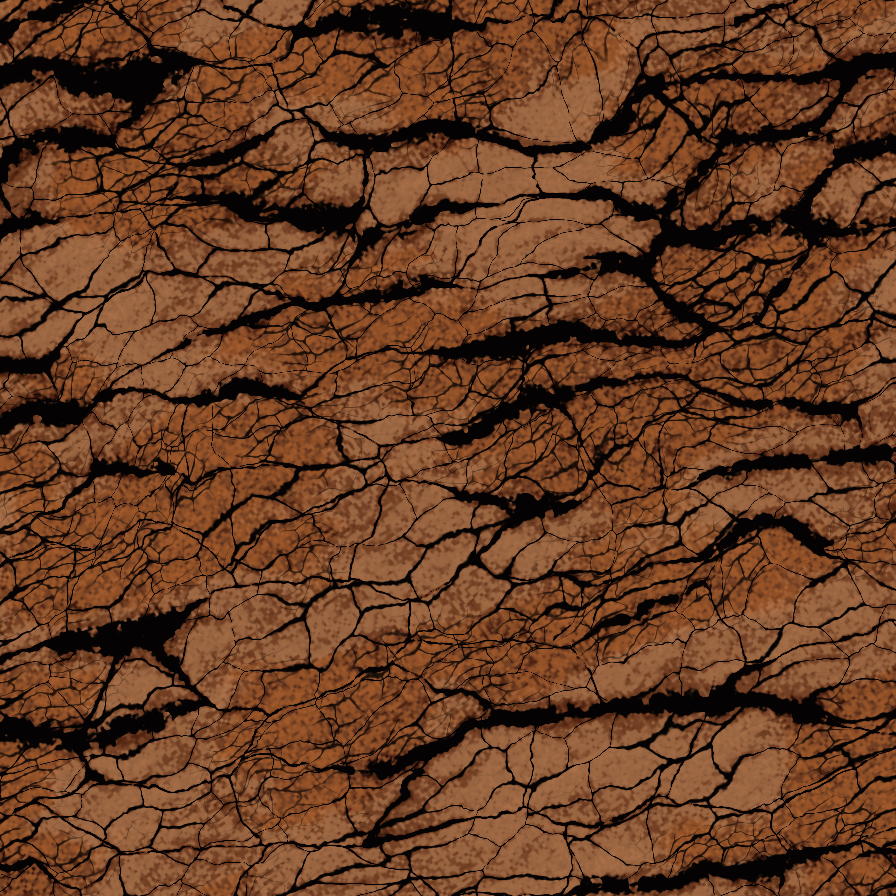
Reproduce this texture procedurally as a three.js fragment shader.

```glsl
// Weathered brown rock split into slanted plates by black crevices.
// Three scales of warped, stretched Voronoi cells give crevices, cracks and
// chips; noise sets the crack widths, the rough zones and the sandy grain.
varying vec2 vUv;

const vec3 VOID_BLACK = vec3(0.015, 0.008, 0.006);
const vec3 UMBER = vec3(0.18, 0.07, 0.04);
const vec3 RUST = vec3(0.33, 0.15, 0.07);
const vec3 CLAY = vec3(0.45, 0.25, 0.14);
const vec3 OCHRE = vec3(0.56, 0.31, 0.15);
const vec3 SAND = vec3(0.60, 0.395, 0.255);

vec2 hash2(vec2 p) {
  vec3 q = fract(p.xyx * vec3(0.1031, 0.1030, 0.0973));
  q += dot(q, q.yzx + 33.33);
  return fract((q.xx + q.yz) * q.zy);
}

float noise(vec2 p) {
  vec2 i = floor(p), f = fract(p);
  f = f * f * (3.0 - 2.0 * f);
  float low = mix(hash2(i).x, hash2(i + vec2(1.0, 0.0)).x, f.x);
  float high = mix(hash2(i + vec2(0.0, 1.0)).x, hash2(i + 1.0).x, f.x);
  return mix(low, high, f.y);
}

float fbm(vec2 p) {
  float sum = 0.0, gain = 0.533;
  for (int i = 0; i < 4; i++) {
    sum += gain * noise(p);
    p = p * 2.03 + 17.3;
    gain *= 0.5;
  }
  return sum;
}

// Coordinates whose x axis rises at the given angle
vec2 turn(vec2 p, float angle) {
  float c = cos(angle), s = sin(angle);
  return mat2(c, -s, s, c) * p;
}

vec2 warp(vec2 p, float freq, float amount) {
  vec2 offset = vec2(fbm(p * freq + 3.7), fbm(p * freq + 41.2));
  return p + amount * (offset - 0.5);
}

vec2 seed(vec2 cell) {
  return 0.5 + 0.85 * (hash2(cell) - 0.5);
}

// x: rounded edge distance in crack half-widths, y: plain edge distance.
// Edges running along x get the wide half-width, the others the thin one.
vec2 cracks(vec2 p, vec2 scale, float thin, float wide) {
  vec2 q = p * scale, cell = floor(q), f = q - cell;
  vec2 home = vec2(0.0), toHome = vec2(0.0);
  float best = 9.0;
  for (int y = -1; y <= 1; y++)
  for (int x = -1; x <= 1; x++) {
    vec2 g = vec2(float(x), float(y));
    vec2 r = g + seed(cell + g) - f;
    if (dot(r, r) < best) { best = dot(r, r); home = g; toHome = r; }
  }
  float sum = 0.0, nearest = 1.0;
  for (int y = -2; y <= 2; y++)
  for (int x = -2; x <= 2; x++) {
    vec2 g = home + vec2(float(x), float(y));
    vec2 r = g + seed(cell + g) - f;
    vec2 across = r - toHome;
    if (dot(across, across) > 0.0001) {
      vec2 normal = across * scale;
      float size = length(normal);
      float d = dot(0.5 * (toHome + r), across) / size;
      float level = abs(normal.y) / size;
      float width = mix(thin, wide, level * level * level);
      sum += exp(-1.5 * d / width);
      nearest = min(nearest, d);
    }
  }
  return vec2(-log(max(sum, 1e-18)) / 1.5, nearest);
}

void main() {
  // Large bends, then crumbling of the edges
  vec2 p = warp(warp(vUv + 2.0, 4.5, 0.11), 32.0, 0.018);
  float grain = noise(turn(vUv, 0.6) * 270.0);
  float rough = smoothstep(0.38, 0.66, fbm(turn(vUv, 0.3) * vec2(5.0, 10.0) + 9.0));

  // Crevices, cracks and chips
  float gape = smoothstep(0.3, 0.78, noise(vUv * vec2(7.0, 10.0) + 5.0));
  float split = smoothstep(0.35, 0.85, noise(vUv * 15.0 + 31.0));
  float flake = rough * smoothstep(0.2, 0.7, noise(vUv * 24.0 + 57.0));
  vec2 plate = cracks(turn(p, 0.13), vec2(5.5, 11.5), 0.0011, 0.0013 + 0.0118 * gape);
  vec2 block = cracks(turn(p, 0.42), vec2(14.0, 25.0),
                      0.0006 + 0.0007 * split, 0.0007 + 0.0026 * split);
  vec2 chip = cracks(turn(p, 0.52), vec2(31.0, 60.0),
                     0.0006 + 0.0003 * flake, 0.0006 + 0.0009 * flake);

  // Crumbs lie along the crevice walls
  float crumbs = smoothstep(0.66, 0.82, noise(vUv * 75.0));
  float open = plate.x + 0.7 * crumbs + 0.5 * (grain - 0.5);
  float solid = smoothstep(0.72, 1.05, open);
  solid *= smoothstep(0.35, 1.15, block.x + 0.6 * (grain - 0.5));
  float chipped = smoothstep(0.2, 1.2, chip.x + 0.5 * (grain - 0.5));
  solid *= mix(1.0, chipped, 0.05 + 0.75 * flake);

  // Relief along the slanted grain, darker towards the edges
  vec2 streak = turn(p, 0.5) * vec2(14.0, 42.0);
  float relief = fbm(streak) - fbm(streak + vec2(0.1, 0.5));
  float tone = 0.80 + 0.55 * relief + 0.4 * (fbm(vUv * 9.0) - 0.5);
  tone += (grain - 0.5) * mix(0.42, 0.95, rough);
  tone -= 0.32 * (1.0 - smoothstep(0.7, 2.2, plate.x));
  tone -= 0.15 * (1.0 - smoothstep(0.0, 0.006, block.y));
  tone -= 0.10 * rough * (1.0 - smoothstep(0.0, 0.004, chip.y));

  // Colour ramp from shade to lit surface
  vec3 lit = mix(SAND, OCHRE, smoothstep(0.3, 0.8, rough + 0.5 * (0.5 - grain)));
  vec3 rock = mix(UMBER, RUST, smoothstep(0.05, 0.28, tone));
  rock = mix(rock, CLAY, smoothstep(0.28, 0.54, tone));
  rock = mix(rock, lit, smoothstep(0.54, 0.82, tone));
  rock *= 1.0 + 0.3 * clamp(tone - 0.85, 0.0, 0.4);
  gl_FragColor = vec4(mix(VOID_BLACK, rock, solid), 1.0);
}
```
